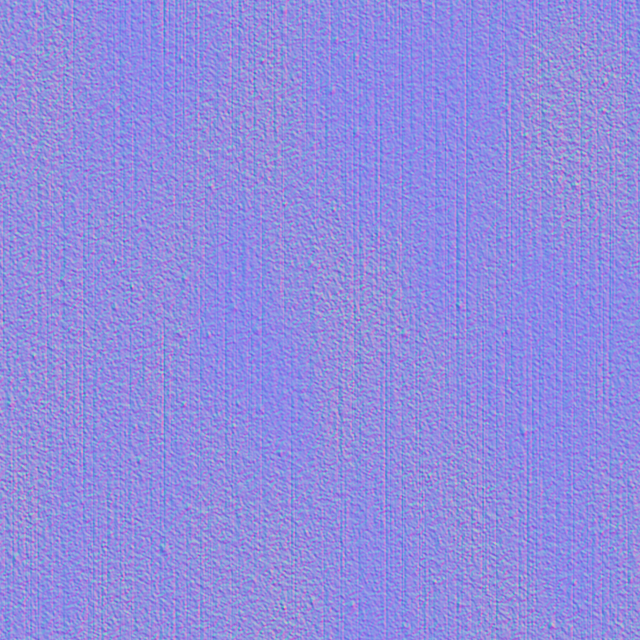
This texture map is drawn by a WebGL 2 fragment shader. Its source:

```glsl
#version 300 es
precision highp float;
// Normal map of fine rough plaster with thin vertical grooves, faint patches and sparse bumps.

#define GRAIN_CELLS 255.0
#define STREAK_CELLS vec2(185.0, 5.0)
#define PATCH_CELLS vec2(6.0, 3.0)
#define BUMP_CELLS 26.0
#define BUMP_SHARE 0.10
#define GROOVE_WIDTH 0.0015
#define GROOVE_DEPTH 0.36
#define RELIEF 0.8
#define SAMPLE_STEP 0.001
#define SMOOTH_COLOR vec3(0.548, 0.540, 0.915)
#define ROUGH_COLOR vec3(0.588, 0.570, 0.862)

uniform vec2 u_resolution;
out vec4 fragColor;

float hash(vec2 p) {
    return fract(sin(dot(p, vec2(12.9898, 78.233))) * 43758.5453);
}

float noise(vec2 p) {
    vec2 cell = floor(p);
    vec2 f = fract(p);
    f = f * f * (3.0 - 2.0 * f);
    float low = mix(hash(cell), hash(cell + vec2(1.0, 0.0)), f.x);
    float high = mix(hash(cell + vec2(0.0, 1.0)), hash(cell + 1.0), f.x);
    return mix(low, high, f.y);
}

float fbm(vec2 p) {
    float sum = 0.0;
    float weight = 0.5;
    for (int i = 0; i < 4; i++) {
        sum += weight * noise(p);
        p = p * 2.03 + 17.3;
        weight *= 0.5;
    }
    return sum / 0.9375;
}

// Two turned layers of fine noise, so that no grid shows.
float grain(vec2 p) {
    vec2 a = mat2(0.83, 0.56, -0.56, 0.83) * p;
    vec2 b = mat2(0.94, -0.34, 0.34, 0.94) * p;
    return 0.7 * (noise(a * GRAIN_CELLS) + noise(b * GRAIN_CELLS * 1.13 + 50.0))
        + 0.45 * noise(b * GRAIN_CELLS * 0.45 + 9.0);
}

// Thin grooves at uneven spacing, each fading in and out along its length.
float grooves(vec2 p) {
    float depth = 0.0;
    for (int i = 0; i < 3; i++) {
        float seed = float(i) * 31.7;
        float columns = 57.0 + 35.0 * float(i);
        float column = floor(p.x * columns);
        float center = mix(0.25, 0.75, hash(vec2(column, seed)));
        float d = (fract(p.x * columns) - center) / (columns * GROOVE_WIDTH);
        float presence = smoothstep(0.5, 0.95, noise(vec2(column, p.y * 3.5 + seed)));
        depth += presence * exp(-d * d);
    }
    return depth;
}

// Small raised lumps scattered one per chosen cell.
float bumps(vec2 p) {
    vec2 cell = floor(p * BUMP_CELLS);
    vec2 center = 0.3 + 0.4 * vec2(hash(cell + 3.1), hash(cell + 8.7));
    float radius = mix(0.07, 0.14, hash(cell + 5.9));
    float present = step(hash(cell + 1.3), BUMP_SHARE);
    vec2 d = (fract(p * BUMP_CELLS) - center) / (radius * vec2(0.8, 1.1));
    return present * exp(-dot(d, d));
}

float height(vec2 p, float roughness) {
    return grain(p) * mix(0.72, 1.15, roughness) + 0.5 * noise(p * STREAK_CELLS + 40.0)
        - GROOVE_DEPTH * grooves(p) + 1.2 * bumps(p);
}

void main() {
    vec2 p = gl_FragCoord.xy / u_resolution;
    float roughness = smoothstep(0.22, 0.78, fbm(p * PATCH_CELLS + 2.6));

    // Surface slope from central differences.
    vec2 dx = vec2(SAMPLE_STEP, 0.0);
    vec2 dy = dx.yx;
    vec2 slope = RELIEF * vec2(
        height(p - dx, roughness) - height(p + dx, roughness),
        height(p - dy, roughness) - height(p + dy, roughness));
    vec3 normal = normalize(vec3(slope, 1.0));

    // Tilt shifts the tint of the patch.
    vec3 color = mix(SMOOTH_COLOR, ROUGH_COLOR, roughness);
    color += 0.5 * (normal - vec3(0.0, 0.0, 1.0));
    fragColor = vec4(clamp(color, 0.0, 1.0), 1.0);
}
```
